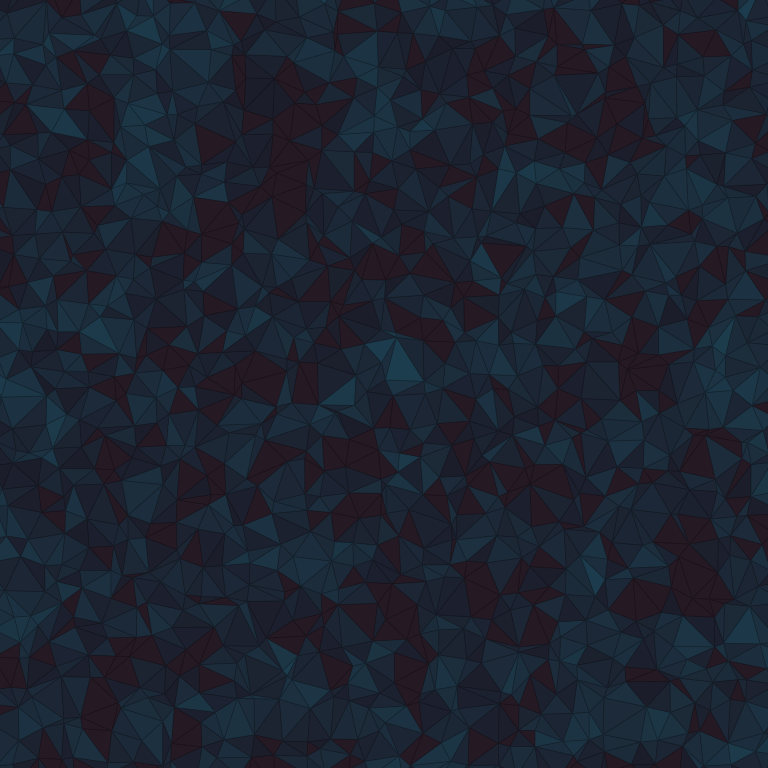
Write a Shadertoy shader that draws this background.

```glsl
vec3 hash3(vec2 p) {
    vec3 q = fract(p.xyx * vec3(0.1031, 0.1030, 0.0973));
    q += dot(q, q.yxz + 33.33);
    return fract((q.xxy + q.yzz) * q.zyx);
}

float cross2(vec2 a, vec2 b) { return a.x * b.y - a.y * b.x; }

// Mesh vertex: jittered position in xy, random shade in z
vec3 meshVertex(vec2 cell) {
    vec3 h = hash3(cell + 71.0);
    return vec3(cell + mix(vec2(0.02), vec2(0.98), h.xy), h.z);
}

// Signed distance to the line a-b, positive on its left
float leftOf(vec2 p, vec2 a, vec2 b) {
    return cross2(normalize(b - a), p - a);
}

vec3 facetColor(float shade) {
    vec3 slate = vec3(0.109, 0.112, 0.165) + (shade + 0.31) * vec3(0.0, 0.1, 0.11);
    return shade < -0.31 ? vec3(0.147, 0.098, 0.141) : slate;
}

// Coverage-weighted colour of one counter-clockwise triangle
vec4 facet(vec2 p, vec3 a, vec3 b, vec3 c, float grain, float px) {
    float d = min(leftOf(p, a.xy, b.xy), min(leftOf(p, b.xy, c.xy), leftOf(p, c.xy, a.xy)));
    float coverage = clamp(d / px + 0.5, 0.0, 1.0);
    float shade = 1.4 * ((a.z + b.z + c.z) / 3.0 - 0.5) + 0.9 * (grain - 0.5);
    // Thin dark seam along the facet border
    float seam = 1.0 - smoothstep(0.0, max(0.03, px), abs(d));
    float strength = 0.3 * min(1.0, 0.04 / px);
    return vec4(facetColor(shade) * (1.0 - strength * seam), 1.0) * coverage;
}

void mainImage(out vec4 fragColor, in vec2 fragCoord) {
    float cells = 32.0;
    float px = cells / iResolution.y;
    vec2 p = fragCoord * px;
    vec4 sum = vec4(0.0);

    // Every quad of the jittered grid that can reach this point
    for (int j = -1; j <= 0; j++)
    for (int i = -1; i <= 0; i++) {
        vec2 id = floor(p) + vec2(i, j);
        vec3 a = meshVertex(id);
        vec3 b = meshVertex(id + vec2(1, 0));
        vec3 c = meshVertex(id + vec2(1, 1));
        vec3 d = meshVertex(id + vec2(0, 1));
        vec2 grain = hash3(id + 213.0).xy;

        // Delaunay split: a-c if the angles at b and d total under 180 degrees
        vec2 ba = a.xy - b.xy, bc = c.xy - b.xy;
        vec2 da = a.xy - d.xy, dc = c.xy - d.xy;
        float sinSum = cross2(bc, ba) * dot(da, dc) + dot(bc, ba) * cross2(da, dc);
        if (sinSum > 0.0) {
            sum += facet(p, a, b, c, grain.x, px) + facet(p, a, c, d, grain.y, px);
        } else {
            sum += facet(p, a, b, d, grain.x, px) + facet(p, b, c, d, grain.y, px);
        }
    }
    fragColor = vec4(sum.rgb / max(sum.a, 0.001), 1.0);
}
```
